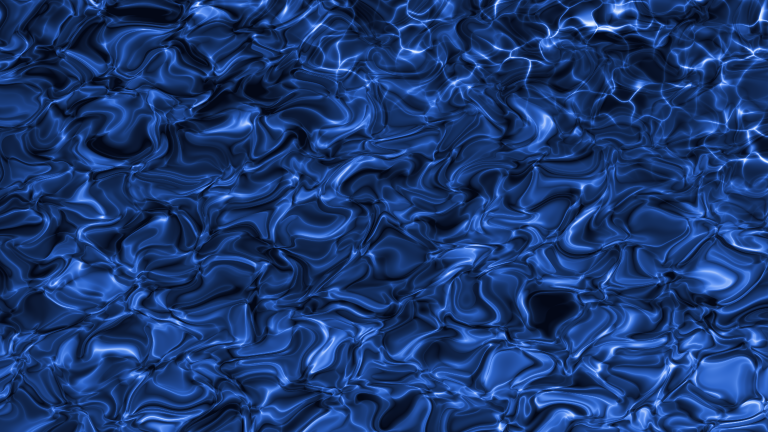
Reproduce this texture procedurally as a Shadertoy shader.

```glsl
// Rippling deep blue water: small creased folds of light over dark patches,
// made from gently warped gradient noise and cell borders, with a brighter
// web of caustic lines toward the upper right, toned by a colour ramp.

const vec2  RIPPLE_SCALE = vec2(13.5, 20.0); // ripples per canvas height
const float RIPPLE_TILT  = 0.25;             // radians, rising to the right
const float WARP_AMOUNT  = 0.33;
const vec2  WEB_SCALE    = vec2(15.0, 19.0); // caustic cells per height
const float WEB_SHARP    = 7.5;
const float WEB_LIGHT    = 3.7;
const float CONTRAST     = 1.03;
const float BRIGHTNESS   = -0.27;
const int   SAMPLES      = 2;                // per axis, for smooth edges

// Tone stops in deviations from the mean brightness, and their colours
const int STOPS = 8;
const float TONE[STOPS] = float[](-2.2, -1.17, -0.23, 0.55, 1.28, 2.05, 2.6, 3.7);
const vec3 BLUE[STOPS] = vec3[](
    vec3(0.01, 0.03, 0.09), vec3(0.05, 0.11, 0.23),
    vec3(0.08, 0.19, 0.39), vec3(0.12, 0.28, 0.58),
    vec3(0.18, 0.40, 0.80), vec3(0.37, 0.58, 0.96),
    vec3(0.64, 0.76, 0.98), vec3(0.90, 0.95, 1.00));

vec2 hash2(vec2 cell) {
    vec3 h = fract(cell.xyx * vec3(0.1031, 0.1030, 0.0973));
    h += dot(h, h.yzx + 33.33);
    return fract((h.xx + h.yz) * h.zy);
}

float cornerSlope(vec2 cell, vec2 offset) {
    float angle = 6.2832 * hash2(cell).x;
    return dot(vec2(cos(angle), sin(angle)), offset);
}

// Gradient noise scaled to about unit deviation
float noise(vec2 p) {
    vec2 i = floor(p), f = p - i;
    vec2 s = f * f * f * (f * (f * 6.0 - 15.0) + 10.0);
    vec2 e = vec2(1.0, 0.0);
    float low  = mix(cornerSlope(i, f), cornerSlope(i + e, f - e), s.x);
    float high = mix(cornerSlope(i + e.yx, f - e.yx), cornerSlope(i + 1.0, f - 1.0), s.x);
    return 4.3 * mix(low, high, s.y);
}

// Sharp crease along the zero line of the noise, zero mean, unit deviation
float crease(vec2 p) {
    return (exp(-2.2 * abs(noise(p))) - 0.31) / 0.27;
}

// Folds the plane onto itself at growing frequencies
vec2 warp(vec2 q) {
    float freq = 0.5, amp = WARP_AMOUNT;
    for (int i = 0; i < 3; i++) {
        q += amp * vec2(noise(q * freq + 17.3), noise(q * freq + 71.9));
        freq *= 1.75;
        amp *= 0.56;
    }
    return q;
}

// Bright lines along the borders of scattered cells
float causticWeb(vec2 p) {
    vec2 base = floor(p);
    float nearest = 9.0, second = 9.0;
    for (int y = -1; y <= 1; y++)
    for (int x = -1; x <= 1; x++) {
        vec2 cell = base + vec2(x, y);
        float d = length(cell + hash2(cell + 5.0) - p);
        second = min(second, max(nearest, d));
        nearest = min(nearest, d);
    }
    return exp(-WEB_SHARP * (second - nearest));
}

float waterTone(vec2 p, vec2 uv) {
    float c = cos(RIPPLE_TILT), s = sin(RIPPLE_TILT);
    vec2 q = warp(mat2(c, -s, s, c) * p * RIPPLE_SCALE + 40.0);

    // Broad swell, hard-edged patches, light and dark folds, fine ripples
    float swell = noise(p * vec2(3.0, 4.6) + 9.0);
    float tone = 0.22 * swell + 0.34 * tanh(2.5 * noise(q * 0.62 + 3.0));
    tone += 0.34 * noise(q * 1.3 + 55.0);
    tone += 0.38 * crease(q * 0.72 + 23.0) + 0.33 * crease(q * 1.6 + 61.0);
    tone -= 0.36 * crease(q * 1.05 + 87.0);
    tone += 1.0 * (causticWeb(q * 0.75 + 11.0) - 0.22);
    tone += mix(0.24, 0.4, uv.x * (1.0 - uv.y)) * noise(q * 2.6 + 31.0);

    // Lighter toward the bottom and right, livelier along the top
    tone *= CONTRAST * (1.0 + 0.25 * smoothstep(0.65, 1.0, uv.y));
    tone += 0.35 * (uv.x - 0.5) + 0.4 * smoothstep(0.5, 0.0, uv.y) + BRIGHTNESS;

    // Caustic network in the upper right
    float reach = smoothstep(1.25, 1.55, uv.x * 0.7 + uv.y * 1.2 + 0.05 * swell);
    vec2 bend = vec2(noise(p * 17.0 + 13.0), noise(p * 17.0 + 47.0));
    float glow = clamp(0.65 + 0.35 * noise(p * 10.0 + 29.0), 0.15, 1.3);
    float web = causticWeb(p * WEB_SCALE + 0.17 * bend);
    return mix(tone, 0.6 * tone - 0.85 + WEB_LIGHT * glow * web, reach);
}

vec3 blueRamp(float tone) {
    vec3 colour = BLUE[0];
    for (int i = 1; i < STOPS; i++)
        colour = mix(colour, BLUE[i], clamp((tone - TONE[i - 1]) / (TONE[i] - TONE[i - 1]), 0.0, 1.0));
    return colour;
}

void mainImage(out vec4 fragColor, in vec2 fragCoord) {
    vec3 sum = vec3(0.0);
    for (int y = 0; y < SAMPLES; y++)
    for (int x = 0; x < SAMPLES; x++) {
        vec2 at = fragCoord + (vec2(x, y) + 0.5) / float(SAMPLES) - 0.5;
        sum += blueRamp(waterTone(at / iResolution.y, at / iResolution.xy));
    }
    fragColor = vec4(sum / float(SAMPLES * SAMPLES), 1.0);
}
```
